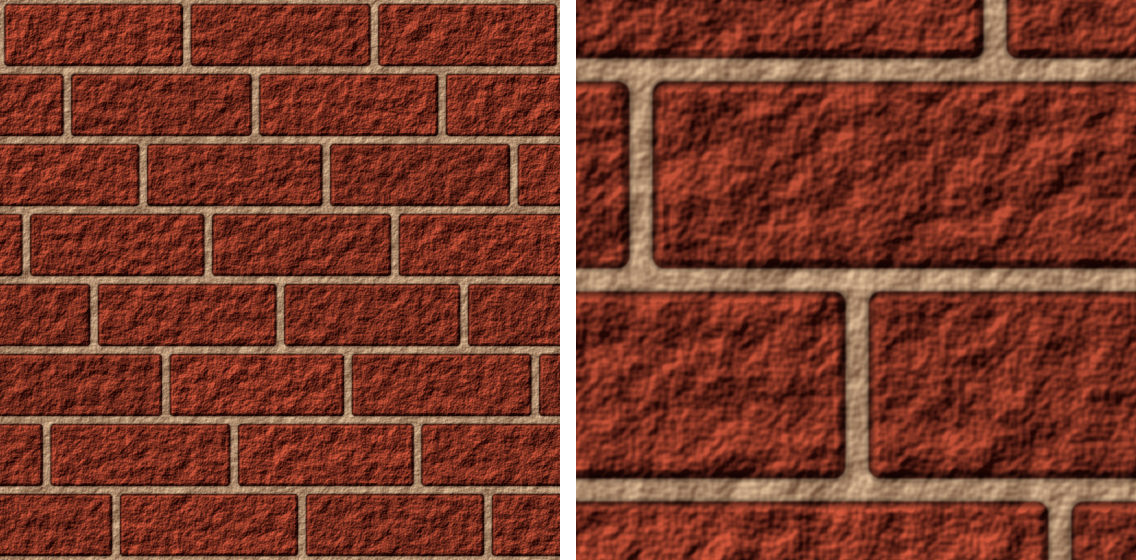
Left, the full canvas; right, a detail of the centre.
Give the GLSL for this texture, as a three.js fragment shader.

```glsl
// Seamless red brick wall: rough embossed bricks in a stepped bond with sandy mortar.
varying vec2 vUv;

const vec2  BRICKS = vec2(3.0, 8.0);      // repeats across and down
const float ROW_SHIFT = 0.375;            // step per row, in brick lengths (8 rows = 3 bricks)
const float FIRST_SHIFT = 0.625;          // shift of the bottom row
const float JOINT_JITTER = 0.018;         // wander of upright joints, in brick lengths
const float JOINT_HALF = 0.0068;          // half the mortar width
const float CORNER = 0.0075;              // corner radius
const float BEVEL = 0.0065;               // width of the rounded rim
const float BEVEL_HEIGHT = 0.40;
const float EDGE = 0.0011;                // edge smoothing
const float GRAIN_CELLS = 32.0;           // cells of the coarsest grain octave
const float GRAIN_GAIN = 0.54;
const float RELIEF_STEP = 0.0015;         // distance over which slopes are measured
const vec2  LIGHT_DIR = vec2(-0.66, 0.75);
const float BRICK_CONTRAST = 3.1;
const float MORTAR_CONTRAST = 2.3;
const float TINT_RANGE = 0.10;

const vec3 BRICK_DARK   = vec3(0.14, 0.025, 0.015);
const vec3 BRICK_LIGHT  = vec3(0.79, 0.325, 0.220);
const vec3 MORTAR_DARK  = vec3(0.40, 0.27, 0.19);
const vec3 MORTAR_LIGHT = vec3(0.91, 0.77, 0.62);

float hash(vec2 p) {
  vec3 q = fract(vec3(p.xyx) * 0.1031);
  q += dot(q, q.yzx + 33.33);
  return fract((q.x + q.y) * q.z);
}

// Dot of a random unit gradient with the offset from its lattice point
float corner(vec2 cell, vec2 offset, float period) {
  float a = 6.28318 * hash(mod(cell, period) + period * 1.37);
  return dot(vec2(cos(a), sin(a)), offset);
}

// Gradient noise that wraps after a whole number of cells
float gradientNoise(vec2 p, float period) {
  vec2 i = floor(p), f = fract(p);
  vec2 w = f * f * f * (f * (f * 6.0 - 15.0) + 10.0);
  vec2 e = vec2(1.0, 0.0);
  float low  = mix(corner(i, f, period), corner(i + e, f - e, period), w.x);
  float high = mix(corner(i + e.yx, f - e.yx, period), corner(i + 1.0, f - 1.0, period), w.x);
  return mix(low, high, w.y);
}

float grain(vec2 uv) {
  float sum = 0.0, amp = 1.0, cells = GRAIN_CELLS;
  for (int i = 0; i < 4; i++) {
    sum += amp * gradientNoise(uv * cells, cells);
    amp *= GRAIN_GAIN;
    cells *= 2.0;
  }
  return sum;
}

// Position of the joint to the left of a brick
float jointAt(float column, float row) {
  vec2 id = vec2(mod(column, BRICKS.x), mod(row, BRICKS.y));
  return column + JOINT_JITTER * (2.0 * hash(id * 7.0 + 3.0) - 1.0);
}

// x: signed distance to the brick edge (negative inside), yz: brick id
vec3 brickAt(vec2 uv) {
  float row = floor(uv.y * BRICKS.y);
  float x = uv.x * BRICKS.x - FIRST_SHIFT + ROW_SHIFT * row;
  float column = floor(x);
  if (x < jointAt(column, row)) column -= 1.0;
  else if (x > jointAt(column + 1.0, row)) column += 1.0;

  float left = jointAt(column, row), right = jointAt(column + 1.0, row);
  vec2 center = vec2(0.5 * (left + right), row + 0.5);
  vec2 halfSize = 0.5 * vec2(right - left, 1.0) / BRICKS - JOINT_HALF;
  vec2 q = abs((vec2(x, uv.y * BRICKS.y) - center) / BRICKS) - halfSize + CORNER;
  float d = length(max(q, 0.0)) + min(max(q.x, q.y), 0.0) - CORNER;
  return vec3(d, mod(column, BRICKS.x), mod(row, BRICKS.y));
}

float rim(float d) {
  return smoothstep(0.0, BEVEL, -d);
}

void main() {
  vec2 toLight = vUv + LIGHT_DIR * RELIEF_STEP;
  vec3 brick = brickAt(vUv);
  float d = brick.x;

  // Slopes that face the light are positive
  float grainSlope = grain(vUv) - grain(toLight);
  float bevelSlope = BEVEL_HEIGHT * (rim(d) - rim(brickAt(toLight).x));

  // Brick face with a dark rim and a slight tint of its own
  float tint = 1.0 + TINT_RANGE * (hash(brick.yz * 5.0 + 11.0) - 0.5);
  float faceLight = clamp(0.5 + BRICK_CONTRAST * (grainSlope + bevelSlope), 0.0, 1.0);
  vec3 face = mix(BRICK_DARK, BRICK_LIGHT, faceLight) * tint;
  face *= mix(0.50, 1.0, rim(d));

  // Mortar, shaded where it meets the bricks
  float mortarLight = clamp(0.55 + MORTAR_CONTRAST * grainSlope, 0.0, 1.0);
  vec3 mortar = mix(MORTAR_DARK, MORTAR_LIGHT, mortarLight);
  mortar *= mix(0.74, 1.0, smoothstep(0.0, 0.0035, d));

  gl_FragColor = vec4(mix(face, mortar, smoothstep(-EDGE, EDGE, d)), 1.0);
}
```
